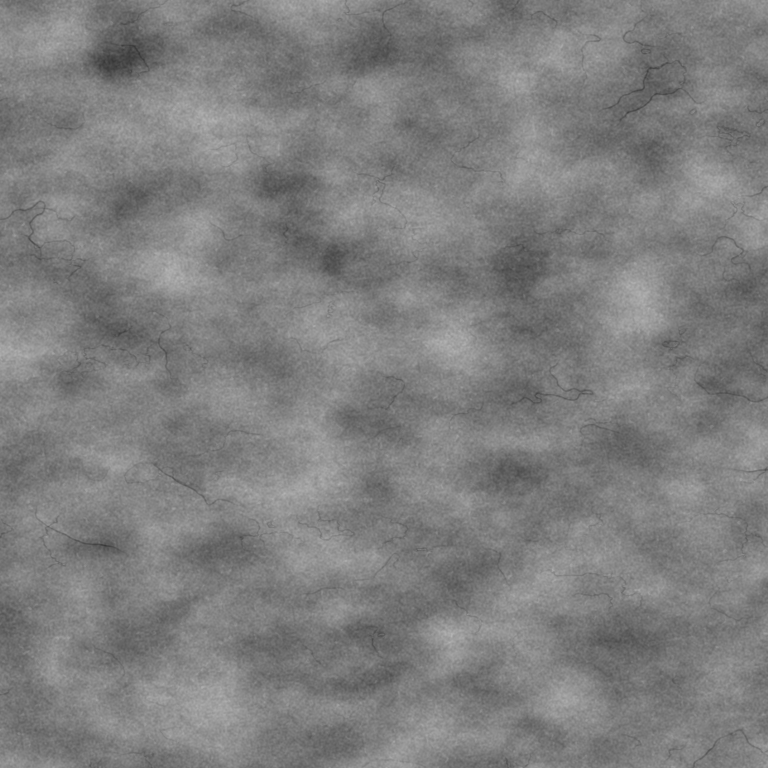
Reproduce this texture procedurally as a three.js fragment shader.

```glsl
// Weathered grey stone: soft, sideways-stretched clouds of tone built from
// rotated gradient-noise octaves, with dark hollows, sparse hairline cracks
// (zero contours of fractal noise, patchily masked) and a fine mineral grain.
varying vec2 vUv;

const float BASE_GREY = 0.503;
const vec2 CLOUD_SCALE = vec2(7.0, 10.5);
const float CLOUD_CONTRAST = 0.225;
const vec2 HOLLOW_SCALE = vec2(8.0, 11.0);
const float HOLLOW_DEPTH = 0.11;
const vec2 LONG_CRACK_SCALE = vec2(4.0, 5.5);
const vec2 FINE_CRACK_SCALE = vec2(11.0, 17.0);
const float CRACK_WIDTH = 0.0021;
const float LONG_CRACK_DEPTH = 0.085;
const float FINE_CRACK_DEPTH = 0.065;
const float SHADOW_DEPTH = 0.035;
const float COARSE_GRAIN = 0.055;
const float FINE_GRAIN = 0.085;
const float FLECK_LIGHT = 0.045;
const mat2 OCTAVE_TURN = mat2(1.6, 1.2, -1.2, 1.6);

vec2 hash22(vec2 p) {
  vec3 q = fract(p.xyx * vec3(0.1031, 0.1030, 0.0973));
  q += dot(q, q.yzx + 33.33);
  return fract((q.xx + q.yz) * q.zy);
}

float cornerSlope(vec2 cell, vec2 corner, vec2 f) {
  return dot(hash22(cell + corner) * 2.0 - 1.0, f - corner);
}

// Gradient noise centred on zero.
float noise(vec2 p) {
  vec2 cell = floor(p);
  vec2 f = fract(p);
  vec2 u = f * f * f * (f * (f * 6.0 - 15.0) + 10.0);
  float low = mix(cornerSlope(cell, vec2(0.0), f),
                  cornerSlope(cell, vec2(1.0, 0.0), f), u.x);
  float high = mix(cornerSlope(cell, vec2(0.0, 1.0), f),
                   cornerSlope(cell, vec2(1.0), f), u.x);
  return mix(low, high, u.y);
}

// Each octave is doubled in frequency and turned to hide the lattice.
float fbm(vec2 p, float gain) {
  float sum = 0.0;
  float amplitude = 1.0;
  for (int i = 0; i < 5; i++) {
    sum += amplitude * noise(p);
    p = OCTAVE_TURN * p + 17.3;
    amplitude *= gain;
  }
  return sum;
}

// x: crack line of even width, y: soft shadow along one side of it.
vec2 crack(vec2 p, vec2 scale, vec2 offset) {
  const float STEP = 0.0008;
  float f = fbm(p * scale + offset, 0.43);
  float fx = fbm((p + vec2(STEP, 0.0)) * scale + offset, 0.43);
  float fy = fbm((p + vec2(0.0, STEP)) * scale + offset, 0.43);
  float slope = length(vec2(fx, fy) - f) / STEP;
  float dist = abs(f) / max(slope, 0.5);
  float line = 1.0 - smoothstep(0.0, CRACK_WIDTH, dist);
  float shadow = smoothstep(-0.02, 0.0, f) * (1.0 - smoothstep(0.0, 0.2, f));
  return vec2(line, shadow);
}

// Patches in which cracks appear.
float crackMask(vec2 p, vec2 scale, vec2 offset) {
  return smoothstep(0.04, 0.3, noise(p * scale + offset));
}

void main() {
  vec2 p = vUv;

  // Clouds of tone and deeper dark hollows
  float grey = BASE_GREY + CLOUD_CONTRAST * fbm(p * CLOUD_SCALE + 3.7, 0.56);
  float hollow = fbm(p * HOLLOW_SCALE + 61.2, 0.45);
  grey -= HOLLOW_DEPTH * smoothstep(0.18, 0.65, hollow);

  // Long and fine cracks
  vec2 longCrack = crack(p, LONG_CRACK_SCALE, vec2(23.1, 47.9))
                 * crackMask(p, vec2(5.0, 6.0), vec2(81.4, 12.6));
  vec2 fineCrack = crack(p, FINE_CRACK_SCALE, vec2(95.3, 31.7))
                 * crackMask(p, vec2(9.0, 13.0), vec2(14.8, 72.5));
  grey -= LONG_CRACK_DEPTH * longCrack.x + SHADOW_DEPTH * longCrack.y;
  grey -= FINE_CRACK_DEPTH * fineCrack.x;

  // Mineral grain and pale flecks
  grey += COARSE_GRAIN * noise(p * vec2(120.0, 150.0) + 5.1);
  grey += FINE_GRAIN * noise(OCTAVE_TURN * p * 140.0 + 411.7);
  grey += FLECK_LIGHT * smoothstep(0.22, 0.5, noise(p * 160.0 + 207.4));

  gl_FragColor = vec4(vec3(grey), 1.0);
}
```
